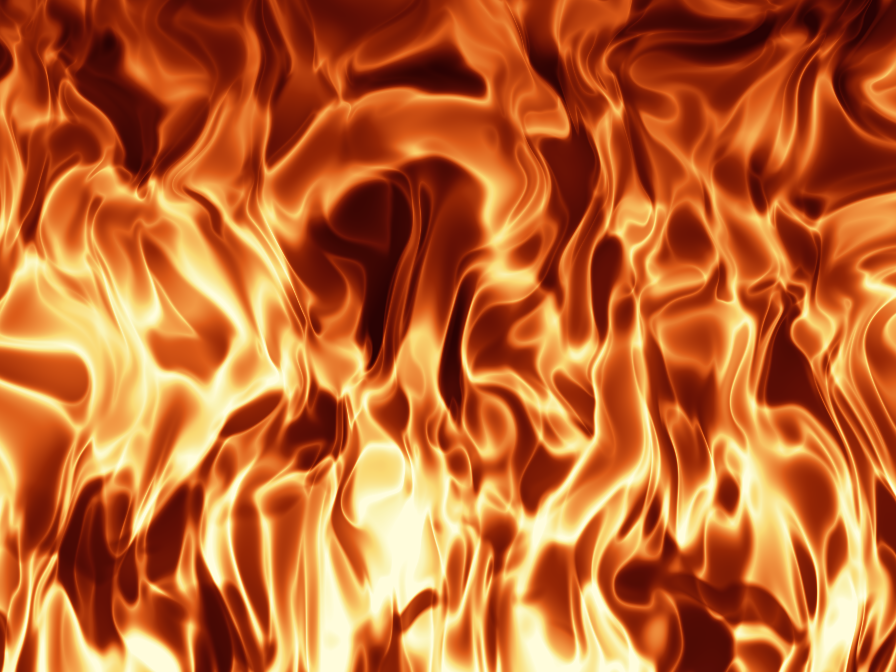
This texture is drawn by a Shadertoy shader. Its source:

```glsl
// A wall of fire: glowing yellow tongues below, red smoky wisps above.
// Contours of warped gradient noise become flame sheets with a crisp outer
// edge and a soft inner glow; their summed heat is mapped to a colour ramp.

const int STOPS = 8;
const vec3 FIRE_COLOUR[STOPS] = vec3[](
    vec3(0.17, 0.01, 0.01), vec3(0.39, 0.06, 0.02),
    vec3(0.59, 0.15, 0.02), vec3(0.86, 0.35, 0.09),
    vec3(0.95, 0.60, 0.27), vec3(0.98, 0.85, 0.45),
    vec3(0.98, 0.95, 0.70), vec3(1.00, 0.99, 0.86));
const float FIRE_HEAT[STOPS] = float[](
    -0.08, 0.11, 0.28, 0.44, 0.59, 0.73, 0.90, 1.08);

const vec2 TONGUE_FREQ = vec2(8.0, 4.2);
const vec2 LICK_FREQ   = vec2(15.0, 6.6);
const vec2 STRAND_FREQ = vec2(30.0, 9.5);
const float BROAD_WARP = 0.095;
const float CURL_WARP  = 0.045;
const float FINE_WARP  = 0.014;
const float BASE_HEAT  = 0.60;
const float SHEET_MEAN = 0.35;   // average value of a flame sheet
const float COAL_DEPTH = 0.65;

const uint LCG_MUL = 1664525u;
const uint LCG_ADD = 1013904223u;

// Integer hash giving a random gradient with components in -1..1
vec2 hashGradient(ivec2 cell) {
    uvec2 v = uvec2(cell) * LCG_MUL + LCG_ADD;
    for (int i = 0; i < 2; i++) {
        v.x += v.y * LCG_MUL;
        v.y += v.x * LCG_MUL;
        v ^= v >> 16u;
    }
    return vec2(v & 0xffffu) / 32767.5 - 1.0;
}

// Gradient noise around zero, typical deviation 0.25
float noise(vec2 p) {
    ivec2 c = ivec2(floor(p));
    vec2 f = fract(p);
    vec2 u = f * f * f * (f * (f * 6.0 - 15.0) + 10.0);
    float a = dot(hashGradient(c), f);
    float b = dot(hashGradient(c + ivec2(1, 0)), f - vec2(1, 0));
    float d = dot(hashGradient(c + ivec2(0, 1)), f - vec2(0, 1));
    float e = dot(hashGradient(c + ivec2(1, 1)), f - vec2(1, 1));
    return 1.5 * mix(mix(a, b, u.x), mix(d, e, u.x), u.y);
}

vec2 noise2(vec2 p) {
    return vec2(noise(p), noise(p + vec2(37.4, 71.8)));
}

// Bright at the contour n = 0, rounded and steep outside, fading inside
float flameSheet(float n, float edge, float glow) {
    float outside = n * edge;
    return exp(n < 0.0 ? -outside * outside : -n * glow);
}

float spot(vec2 p, vec2 centre, vec2 radius) {
    vec2 d = (p - centre) / radius;
    return exp(-dot(d, d));
}

vec3 fireRamp(float heat) {
    vec3 colour = FIRE_COLOUR[0];
    for (int i = 1; i < STOPS; i++) {
        float t = (heat - FIRE_HEAT[i - 1]) / (FIRE_HEAT[i] - FIRE_HEAT[i - 1]);
        colour = mix(colour, FIRE_COLOUR[i], clamp(t, 0.0, 1.0));
    }
    return colour;
}

void mainImage(out vec4 fragColor, in vec2 fragCoord) {
    vec2 p = fragCoord / iResolution.y;
    float aspect = iResolution.x / iResolution.y;
    float y = p.y;

    // Long upright shapes near the ground, rounder swirls higher up
    vec2 s = vec2(p.x, y * (0.75 + 0.3 * y));
    float swirl = mix(0.75, 1.3, y);
    vec2 q = s + BROAD_WARP * swirl * noise2(s * vec2(4.2, 3.2) + 5.3);
    q += CURL_WARP * swirl * noise2(q * vec2(11.0, 6.5) + 19.7);
    q += FINE_WARP * swirl * noise2(q * vec2(24.0, 13.0) + 53.9);

    // Three sizes of flame sheet, the finer ones following the larger;
    // patchy strength lets the outlines fade in and out
    float soften = mix(1.0, 0.55, y);
    float patchy = noise(q * vec2(7.0, 5.0) + 97.3);
    float tongue = noise(q * TONGUE_FREQ + 11.1);
    float lick = noise(q * LICK_FREQ + 43.6) + 0.4 * tongue;
    float strand = noise(q * STRAND_FREQ + 83.2) + 0.5 * lick;
    float sheets = (0.38 - 0.35 * patchy)
            * (flameSheet(tongue, 14.0 * soften, 4.5 * soften) - SHEET_MEAN)
        + (0.36 + 0.45 * patchy)
            * (flameSheet(lick, 10.0 * soften, 4.5 * soften) - SHEET_MEAN)
        + (0.30 - 0.35 * patchy) * (1.0 - 0.6 * y)
            * (flameSheet(strand, 7.0, 4.5) - SHEET_MEAN);

    // Heat falls with height, with a bright left side and a dark hollow
    float heat = BASE_HEAT - 0.24 * y - 0.26 * y * y;
    heat += 0.15 * noise(s * 3.2 + 61.9) + 0.12 * noise(q * 9.0 + 29.4);
    heat += 0.11 * spot(p, vec2(0.12 * aspect, 0.36), vec2(0.28, 0.28));
    heat -= 0.12 * spot(p, vec2(0.47 * aspect, 0.47), vec2(0.15, 0.20));
    heat += mix(1.4, 0.65, y) * sheets;

    // Dark coals between the roots of the flames
    float coal = noise(q * vec2(5.0, 9.0) + 7.7) + 0.3 * noise(q * 28.0);
    coal = smoothstep(0.16, 0.42, coal) * smoothstep(0.34, 0.14, y);
    heat *= 1.0 - COAL_DEPTH * coal;

    fragColor = vec4(fireRamp(heat), 1.0);
}
```
